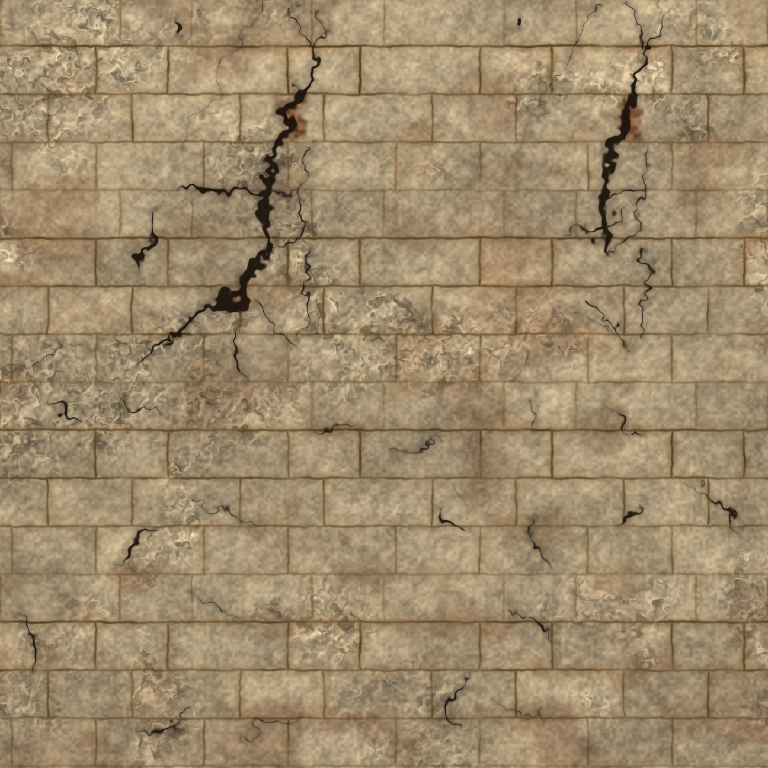
A WebGL 1 fragment shader for this texture:

```glsl
precision highp float;
// Weathered sandstone wall: sixteen courses whose joints repeat every four courses
// and every four units across. Layered noise stains and pits the stone; a branching
// fissure appears twice and small cracks are scattered on a hashed grid.
uniform vec2 u_resolution;

const float COURSES = 16.0;        // courses over the canvas height
const float COURSE_SHIFT = 0.04;   // vertical offset of the courses
const float JOINT_WIDTH = 0.022;   // half width of a joint, in courses
const float STAIN_WIDTH = 0.13;    // reach of the rust stain beside a joint
const float CRACK_SOFTNESS = 0.028;
const float CRACK_CELL = 2.0;      // grid spacing of the small cracks
const float CRACK_CHANCE = 0.48;
const vec2 FISSURE_START = vec2(5.58, 0.0);
const vec2 FISSURE_STEP = vec2(7.02, 0.0);
const vec3 STONE = vec3(0.685, 0.615, 0.490);
const vec3 ROSE_STAIN = vec3(0.56, 0.44, 0.33);
const vec3 RUST = vec3(0.47, 0.34, 0.17);
const vec3 JOINT = vec3(0.30, 0.22, 0.11);
const vec3 RUBBLE = vec3(0.45, 0.28, 0.17);
const vec3 CRACK = vec3(0.10, 0.07, 0.04);

float hash(vec2 p) {
  return fract(sin(dot(p, vec2(127.1, 311.7))) * 43758.5453);
}

float noise(vec2 p) {
  vec2 i = floor(p), f = fract(p);
  f = f * f * (3.0 - 2.0 * f);
  return mix(mix(hash(i), hash(i + vec2(1, 0)), f.x),
             mix(hash(i + vec2(0, 1)), hash(i + vec2(1, 1)), f.x), f.y);
}

float fbm(vec2 p) {
  float sum = 0.0, amp = 0.533;
  for (int i = 0; i < 4; i++) {
    sum += amp * noise(p);
    p = mat2(1.6, 1.2, -1.2, 1.6) * p + 7.3;
    amp *= 0.5;
  }
  return sum;
}

// Distance to a segment whose half width goes from wa to wb.
float stroke(vec2 p, vec2 a, vec2 b, float wa, float wb) {
  vec2 ab = b - a;
  float h = clamp(dot(p - a, ab) / dot(ab, ab), 0.0, 1.0);
  return length(p - a - ab * h) - mix(wa, wb, h);
}

float fissure(vec2 p, bool whole) {
  // trunk
  float d = stroke(p, vec2(0.5, 0.0), vec2(0.9, 0.9), 0.0, 0.02);
  d = min(d, stroke(p, vec2(1.2, 0.3), vec2(0.8, 1.5), 0.0, 0.04));
  d = min(d, stroke(p, vec2(0.8, 1.5), vec2(0.44, 2.3), 0.03, 0.10));
  d = min(d, stroke(p, vec2(0.44, 2.3), vec2(0.0, 3.8), 0.10, 0.06));
  d = min(d, stroke(p, vec2(0.0, 3.8), vec2(0.0, 5.3), 0.09, 0.06));
  // right side branches
  d = min(d, stroke(p, vec2(0.85, 3.0), vec2(0.7, 4.8), 0.0, 0.015));
  d = min(d, stroke(p, vec2(0.0, 4.1), vec2(0.8, 4.0), 0.03, 0.0));
  d = min(d, stroke(p, vec2(0.7, 4.8), vec2(0.0, 5.4), 0.015, 0.0));
  d = min(d, stroke(p, vec2(0.9, 5.2), vec2(0.7, 7.0), 0.02, 0.0));
  d = min(d, stroke(p, vec2(-0.3, 6.4), vec2(0.6, 7.2), 0.02, 0.0));
  // long hairline and drilled hole
  d = min(d, stroke(p, vec2(-0.1, 0.0), vec2(-1.9, 3.4), 0.0, -0.02));
  d = min(d, length(p - vec2(-1.79, 0.52)) - 0.09);
  if (whole) {
    d = min(d, stroke(p, vec2(0.0, 5.3), vec2(-0.6, 6.2), 0.04, 0.16));
    d = min(d, stroke(p, vec2(-0.6, 6.2), vec2(-1.7, 6.55), 0.16, 0.03));
    d = min(d, stroke(p, vec2(-1.7, 6.55), vec2(-2.05, 7.1), 0.04, 0.07));
    d = min(d, stroke(p, vec2(-2.0, 3.85), vec2(-1.0, 3.9), 0.0, 0.07));
    d = min(d, stroke(p, vec2(-1.0, 3.9), vec2(0.0, 4.1), 0.05, 0.03));
  }
  return d;
}

// Bent, tapered cracks, at most one in each grid cell.
float smallCracks(vec2 p) {
  vec2 home = floor(p / CRACK_CELL);
  float d = 9.0;
  for (int j = -1; j <= 1; j++) for (int i = -1; i <= 1; i++) {
    vec2 cell = home + vec2(i, j);
    vec2 key = mod(cell, COURSES / CRACK_CELL) + 3.7;
    if (hash(key) > CRACK_CHANCE * smoothstep(-1.0, 4.0, cell.y)) continue;
    vec2 bend = (cell + 0.25 + 0.5 * vec2(hash(key + 11.0), hash(key + 23.0))) * CRACK_CELL;
    float angle = 6.283 * hash(key + 37.0);
    float turn = angle + 2.2 + 1.6 * hash(key + 41.0);
    float reach = 0.35 + 0.55 * hash(key + 53.0);
    float width = 0.06 * pow(hash(key + 67.0), 1.5);
    d = min(d, stroke(p, bend, bend + reach * vec2(cos(angle), sin(angle)), width, -0.01));
    d = min(d, stroke(p, bend, bend + 0.8 * reach * vec2(cos(turn), sin(turn)), width, -0.01));
  }
  return d;
}

void main() {
  float pixel = COURSES / u_resolution.y;
  vec2 p = gl_FragCoord.xy / u_resolution.y * COURSES;
  p.y = COURSES - p.y;             // courses are counted downwards
  vec2 wobble = vec2(noise(p * 3.0), noise(p * 3.0 + 31.0)) - 0.5;
  vec2 ragged = vec2(noise(p * 9.0), noise(p * 9.0 + 57.0)) - 0.5;

  // courses and blocks
  vec2 w = p + 0.03 * wobble + 0.025 * ragged + vec2(0.0, COURSE_SHIFT);
  float row = floor(w.y), kind = mod(row, 4.0);
  vec2 joints = kind < 0.5 ? vec2(0.0, 2.5) : kind < 1.5 ? vec2(2.0, 3.5)
              : kind < 2.5 ? vec2(1.0, 2.75) : vec2(0.25, 2.0);
  vec2 past = step(joints, vec2(mod(w.x, 4.0)));
  float block = hash(vec2(2.0 * floor(w.x / 4.0) + past.x + past.y, row));
  vec2 side = abs(mod(w.x - joints + 2.0, 4.0) - 2.0);
  float line = floor(w.y + 0.5);
  vec2 gap = vec2(min(side.x, side.y), abs(w.y - line));
  vec2 depth = 1.0 - 0.2 * mod(vec2(row, line) + 3.0, 4.0);

  // stone tone, stains and grain
  float cloud = fbm(p * 0.9), fine = fbm(p * 5.0 + 9.0);
  float tone = 1.0 + 0.34 * (cloud - 0.5) + 0.34 * (fine - 0.5)
             + 0.20 * (noise(p * 15.0) - 0.5) + 0.09 * (block - 0.5)
             + 0.08 * smoothstep(4.0, 0.0, p.y) - 0.04 * smoothstep(6.0, 9.0, p.y);
  float rose = smoothstep(0.47, 0.72, fbm(p * vec2(0.7, 1.0) + 40.0)) * (0.35 + 0.6 * block);
  vec3 color = mix(STONE, ROSE_STAIN, 0.75 * rose) * tone;

  // eroded patches, lit from the upper left
  float eroded = smoothstep(0.50, 0.68, fbm(p * 0.55 + 17.0));
  vec2 s = p * 8.0 + 2.0 * ragged;
  float relief = noise(s) - noise(s - 0.45);
  float pits = smoothstep(0.70, 0.85, noise(s)) * (0.06 + eroded);
  color *= 1.0 + relief * (0.10 + 0.38 * eroded) - 0.32 * pits;

  // rust-stained joints
  vec2 rust = exp(-gap / STAIN_WIDTH * 1.8) * depth;
  color = mix(color, RUST, 0.45 * max(rust.x, rust.y) * (0.5 + cloud));
  vec2 groove = (1.0 - smoothstep(JOINT_WIDTH - pixel, JOINT_WIDTH + pixel, gap)) * depth;
  color = mix(color, JOINT, max(groove.x, groove.y) * (0.25 + 0.7 * noise(p * 2.3)));

  // cracks with rubble beside the fissures
  vec2 q = p + 0.38 * wobble + 0.16 * ragged;
  float crack = smallCracks(q);
  for (int i = 0; i < 2; i++) {
    vec2 f = q - FISSURE_START - FISSURE_STEP * float(i);
    crack = min(crack, fissure(f, i == 0));
    float rubble = 1.0 - smoothstep(0.12, 0.5, length((f - vec2(0.46, 2.5)) * vec2(1.5, 0.7)));
    color = mix(color, RUBBLE * (0.4 + 1.2 * noise(p * 12.0)), 0.85 * rubble);
  }
  color *= 1.0 - 0.22 * exp(-max(crack, 0.0) * 11.0);
  float edge = max(CRACK_SOFTNESS, pixel);
  float opening = 1.0 - smoothstep(-edge, edge, crack + 0.03 * (noise(p * 7.0) - 0.5));
  color = mix(color, CRACK, 0.92 * opening);

  gl_FragColor = vec4(clamp(color, 0.0, 1.0), 1.0);
}
```
